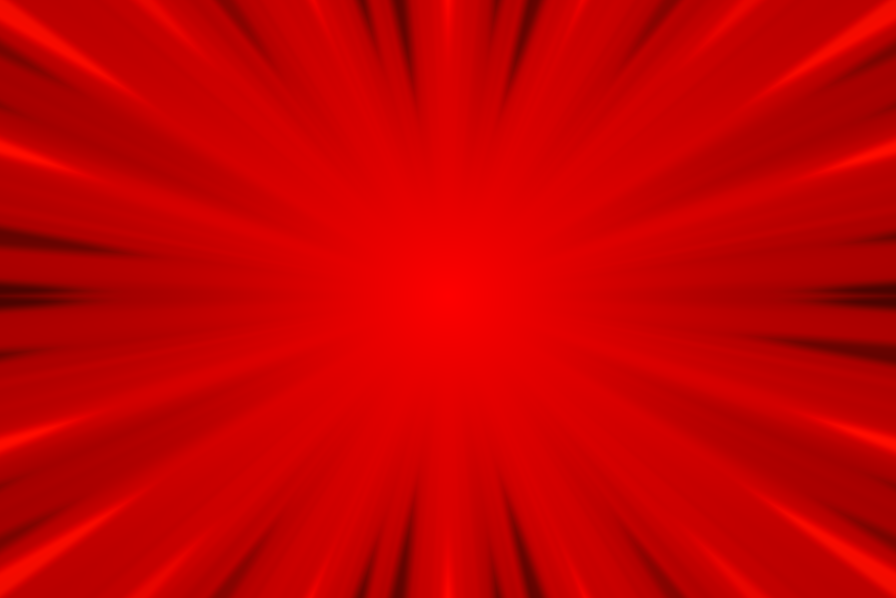
This background is drawn by a Shadertoy shader. Its source:

```glsl
#define CENTER vec2(0.5, 0.505)
#define EDGE_RED 0.64
#define GLOW_FALLOFF 2.0
#define WEDGE_SLOPE 0.06
#define WEDGE_SOFT 0.009
#define HALO_WIDTH 0.055
#define HALO_GAIN 0.24
#define STREAK_GAIN 0.09
#define RAY_COUNT 12

// Each ray: angle in degrees, tip radius, tip shift by side, tone
const vec4 RAYS[RAY_COUNT] = vec4[RAY_COUNT](
    vec4( 0.8, 0.54,  0.00, -0.34),
    vec4( 7.5, 0.54,  0.08, -0.27),
    vec4(18.4, 0.57,  0.00,  0.24),
    vec4(23.0, 0.73,  0.00, -0.22),
    vec4(28.9, 0.66,  0.00, -0.20),
    vec4(32.7, 0.55,  0.00,  0.23),
    vec4(44.4, 0.49,  0.00,  0.17),
    vec4(53.0, 0.41,  0.00, -0.21),
    vec4(65.6, 0.44,  0.00,  0.20),
    vec4(73.8, 0.325, -0.045, -0.34),
    vec4(80.6, 0.335, 0.055, -0.32),
    vec4(90.0, 0.36,  0.00,  0.20));

float hash(float n) {
    return fract(sin(n * 127.1) * 43758.5453);
}

float noise(float x) {
    float cell = floor(x);
    float t = smoothstep(0.0, 1.0, x - cell);
    return mix(hash(cell), hash(cell + 1.0), t);
}

// Sum of sharp wedges and the broad halos around them
float rayTone(vec2 p, float radius, float angle, float pixel) {
    float tone = 0.0;
    float haloFade = smoothstep(0.08, 0.55, radius);
    for (int i = 0; i < RAY_COUNT; i++) {
        vec4 ray = RAYS[i];
        float side = ray.x < 45.0 ? sign(p.x * p.y) : sign(p.x);
        float along = radius - ray.y - ray.z * side;
        float offset = angle - radians(ray.x);
        float across = radius * abs(sin(offset));
        float soft = WEDGE_SOFT + pixel;
        float wedge = smoothstep(-soft, soft, WEDGE_SLOPE * along - across);
        wedge *= smoothstep(-0.02, 0.16, along);
        float halo = exp(-offset * offset / (HALO_WIDTH * HALO_WIDTH));
        tone += ray.w * (wedge * 0.9 + halo * haloFade * HALO_GAIN);
    }
    return tone;
}

void mainImage(out vec4 fragColor, in vec2 fragCoord) {
    float pixel = 1.0 / iResolution.y;
    vec2 p = (fragCoord - CENTER * iResolution.xy) * pixel;
    float radius = length(p);

    // Fold the burst into one quadrant
    float angle = atan(abs(p.y), abs(p.x) + 1e-5);

    // Central glow
    float red = EDGE_RED + (1.0 - EDGE_RED) * exp(-GLOW_FALLOFF * radius);

    // Fine radial streaks
    float streaks = 0.6 * noise(angle * 22.0) + 0.4 * noise(angle * 57.0 + 9.0);
    red += (streaks - 0.5) * STREAK_GAIN * smoothstep(0.1, 0.6, radius);

    // Light and dark rays
    float tone = rayTone(p, radius, angle, pixel);
    red = clamp(red + tone, 0.25, 1.0);
    float green = 0.05 * smoothstep(0.12, 0.3, tone)
                + 0.012 * smoothstep(0.68, 0.5, red);

    fragColor = vec4(red, green, 0.0, 1.0);
}
```
